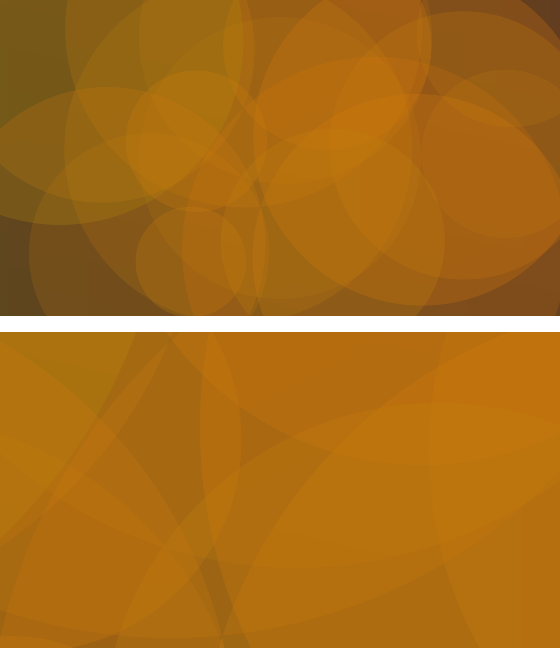
Top, the full canvas; bottom, a detail of the centre.
Write a Shadertoy shader that draws this background.

```glsl
// Coverage of a disc with an edge about one pixel wide
float discMask(vec2 point, vec2 center, float radius, float pixel) {
    return 1.0 - smoothstep(-0.5 * pixel, 0.5 * pixel, distance(point, center) - radius);
}

// Translucent tint from olive to ember orange
vec3 discTint(float warmth) {
    return mix(vec3(0.65, 0.57, 0.04), vec3(0.92, 0.43, 0.04), warmth);
}

void mainImage(out vec4 fragColor, in vec2 fragCoord) {
    float pixel = 1.0 / iResolution.y;
    float aspect = iResolution.x * pixel;
    vec2 point = fragCoord * pixel;

    // Dark ground: olive at lower left, maroon to the right and above
    vec3 color = mix(vec3(0.24, 0.22, 0.14), vec3(0.26, 0.18, 0.15), point.x / aspect);
    color += vec3(0.05, 0.0, -0.01) * point.y;

    // Evenly spread discs, most of them large: xy places each one, z sets its size
    for (int i = 0; i < 18; i++) {
        float index = float(i);
        vec3 spread = fract(0.5 + index * vec3(0.8192, 0.6711, 0.5497));
        vec2 center = (0.5 + (spread.xy - 0.5) * vec2(0.88, 1.0)) * vec2(aspect, 1.0);
        float radius = 0.05 + 0.56 * sqrt(spread.z);

        // Hue is warmest right of the middle, opacity varies per disc
        float heat = 1.0 - 1.6 * abs(spread.x - 0.62);
        float warmth = mix(fract(index * 0.382), heat, 0.35);
        float opacity = mix(0.15, 0.27, fract(index * 0.7321));
        color = mix(color, discTint(warmth), opacity * discMask(point, center, radius, pixel));
    }

    fragColor = vec4(color, 1.0);
}
```
